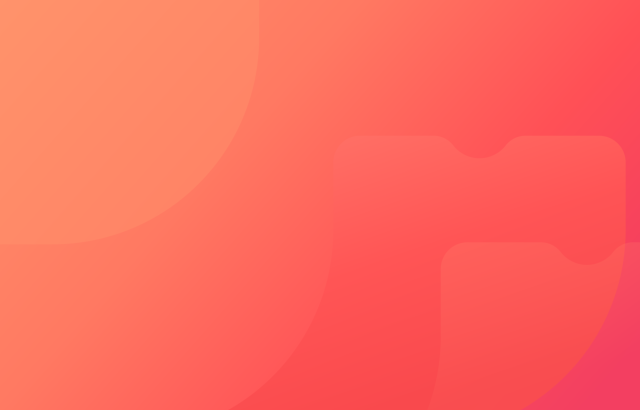
A Shadertoy shader for this background:

```glsl
// A warm diagonal gradient under three copies of one translucent notched panel.
// Each panel is a distance function: rounded top corners, a filleted notch in
// the top edge, and sides that sweep left along large circles.

// Lengths are in canvas heights; y runs down from the top edge.
const float PANEL_WIDTH   = 0.713;
const float CORNER_RADIUS = 0.065;
const float TAIL_START    = 0.230;
const float TAIL_RADIUS   = 0.504;
const float NOTCH_RADIUS  = 0.081;
const float NOTCH_LIFT    = 0.026;  // notch centre above the top edge
const float FILLET_RADIUS = 0.061;

const vec2 CORNER_PANEL = vec2(-0.081, -0.138);
const vec2 MAIN_PANEL   = vec2( 0.813,  0.331);
const vec2 FRONT_PANEL  = vec2( 1.075,  0.591);

const vec2 BACK_DIRECTION  = vec2(0.75, 0.66);
const vec2 PANEL_DIRECTION = vec2(0.30, 0.95);

const vec3 ORANGE  = vec3(1.000, 0.573, 0.416);
const vec3 CORAL   = vec3(1.000, 0.475, 0.384);
const vec3 RED     = vec3(1.000, 0.314, 0.337);
const vec3 CRIMSON = vec3(0.949, 0.227, 0.376);

const vec3 CORNER_TINT = vec3(1.000, 0.580, 0.424);
const vec3 MAIN_TOP    = vec3(1.000, 0.440, 0.400);
const vec3 MAIN_MIDDLE = vec3(1.000, 0.333, 0.333);
const vec3 MAIN_BOTTOM = vec3(0.976, 0.286, 0.298);
const vec3 FRONT_TINT  = vec3(1.000, 0.490, 0.412);

const float CORNER_ALPHA = 0.40;
const float MAIN_ALPHA   = 0.92;
const vec2  FRONT_ALPHA  = vec2(0.32, 0.08);  // at its top, lower down

// Distance to a quadrant whose outer corner is rounded; e starts at its centre.
float roundedQuadrant(vec2 e, float radius) {
    return length(max(e, 0.0)) + min(max(e.x, e.y), 0.0) - radius;
}

// Distance to the solid beside the notch; q.x is measured from the notch axis.
float notchEdge(vec2 q) {
    vec2 notch = vec2(0.0, -NOTCH_LIFT);
    float rise = FILLET_RADIUS + NOTCH_LIFT;
    float reach = FILLET_RADIUS + NOTCH_RADIUS;
    vec2 fillet = vec2(sqrt(reach * reach - rise * rise), FILLET_RADIUS);
    if (q.x > fillet.x || q.y > fillet.y) return -1.0;

    vec2 axis = fillet - notch;
    vec2 r = q - notch;
    bool besideFillet = r.x * axis.y > r.y * axis.x;
    return besideFillet ? length(q - fillet) - FILLET_RADIUS
                        : NOTCH_RADIUS - length(r);
}

// Distance to the panel, with q measured from its top left corner.
float panelDistance(vec2 q) {
    vec2 tail = vec2(-TAIL_RADIUS, TAIL_START);
    float left  = roundedQuadrant(q - tail, TAIL_RADIUS);
    float right = roundedQuadrant(q - tail - vec2(PANEL_WIDTH, 0.0), TAIL_RADIUS);
    float d = max(right, -left);
    if (q.y < TAIL_START) {
        float halfWidth = 0.5 * PANEL_WIDTH;
        float across = abs(q.x - halfWidth);
        vec2 e = vec2(across - halfWidth + CORNER_RADIUS, CORNER_RADIUS - q.y);
        d = max(d, roundedQuadrant(e, CORNER_RADIUS));
        d = max(d, notchEdge(vec2(across, q.y)));
    }
    return d;
}

float panelMask(vec2 q, float pixel) {
    return 1.0 - smoothstep(-0.75 * pixel, 0.75 * pixel, panelDistance(q));
}

vec3 backdrop(float t) {
    vec3 c = mix(ORANGE, CORAL, clamp(t / 0.36, 0.0, 1.0));
    c = mix(c, RED, clamp((t - 0.36) / 0.30, 0.0, 1.0));
    return mix(c, CRIMSON, clamp((t - 0.66) / 0.28, 0.0, 1.0));
}

vec3 mainFill(float t) {
    vec3 c = mix(MAIN_TOP, MAIN_MIDDLE, clamp(t / 0.33, 0.0, 1.0));
    return mix(c, MAIN_BOTTOM, clamp((t - 0.33) / 0.34, 0.0, 1.0));
}

void mainImage(out vec4 fragColor, in vec2 fragCoord) {
    float pixel = 1.0 / iResolution.y;
    vec2 p = vec2(fragCoord.x, iResolution.y - fragCoord.y) * pixel;
    vec2 canvas = vec2(iResolution.x * pixel, 1.0);

    vec3 color = backdrop(dot(p, BACK_DIRECTION) / dot(canvas, BACK_DIRECTION));

    // Pale panel cut off by the top left corner
    color = mix(color, CORNER_TINT, CORNER_ALPHA * panelMask(p - CORNER_PANEL, pixel));

    // Large panel with its own gradient
    vec2 q = p - MAIN_PANEL;
    color = mix(color, mainFill(dot(q, PANEL_DIRECTION)), MAIN_ALPHA * panelMask(q, pixel));

    // Front panel, fading downward
    q = p - FRONT_PANEL;
    float fade = clamp(dot(q, PANEL_DIRECTION) / 0.40, 0.0, 1.0);
    color = mix(color, FRONT_TINT, mix(FRONT_ALPHA.x, FRONT_ALPHA.y, fade) * panelMask(q, pixel));

    fragColor = vec4(color, 1.0);
}
```
